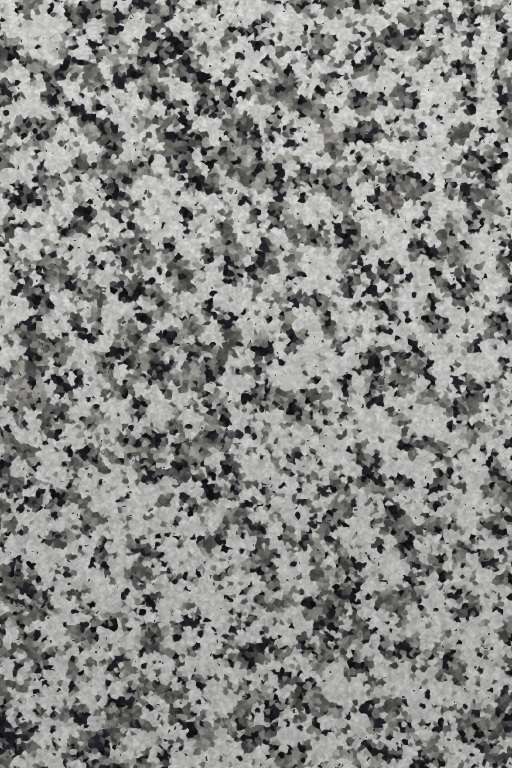
Give the GLSL for this texture, as a Shadertoy shader.

```glsl
const vec3 FELDSPAR = vec3(0.735, 0.74, 0.728);
const vec3 QUARTZ_DARK = vec3(0.25, 0.25, 0.245);
const vec3 QUARTZ_LIGHT = vec3(0.61, 0.605, 0.585);
const vec3 BIOTITE = vec3(0.065, 0.067, 0.077);
const vec3 RUST = vec3(0.60, 0.53, 0.42);

float hash(vec2 p) {
    return fract(sin(dot(p, vec2(127.1, 311.7))) * 43758.5453);
}

vec2 hash2(vec2 p) {
    return vec2(hash(p), hash(p + 57.3));
}

float noise(vec2 p) {
    vec2 i = floor(p), f = fract(p);
    f = f * f * (3.0 - 2.0 * f);
    return mix(mix(hash(i), hash(i + vec2(1, 0)), f.x),
               mix(hash(i + vec2(0, 1)), hash(i + vec2(1, 1)), f.x), f.y);
}

vec2 rotate(vec2 p, float angle) {
    float c = cos(angle), s = sin(angle);
    return vec2(c * p.x - s * p.y, s * p.x + c * p.y);
}

vec2 warp(vec2 p, float frequency, float amount) {
    vec2 q = p * frequency;
    return p + amount * (vec2(noise(q), noise(q + 31.7)) - 0.5);
}

// Pale crystals with ragged outlines
float feldsparField(vec2 p) {
    vec2 q = warp(p, 36.0, 0.02);
    return 0.54 * noise(rotate(q, 0.6) * 30.0)
         + 0.46 * noise(rotate(q, 1.9) * 60.0 + 9.0);
}

// Colour of one mineral grain, chosen from its centre and random id
vec3 grainColor(vec2 centre, vec2 id) {
    float pick = hash(id + 11.0);
    float tone = hash(id + 23.0);
    float pale = feldsparField(centre) + 0.16 * (pick - 0.5);
    float cluster = noise(rotate(centre, 1.1) * 66.0 + 70.0) + 0.6 * (tone - 0.5);
    float shade = 0.5 * hash(id + 37.0) + 0.5 * noise(centre * 50.0 + 20.0);
    vec3 quartz = mix(QUARTZ_DARK, QUARTZ_LIGHT, smoothstep(0.1, 0.9, shade));
    vec3 color = cluster > 0.68 ? BIOTITE * (0.8 + 1.6 * hash(id + 47.0)) : quartz;
    if (pale > 0.475) {
        color = FELDSPAR * (0.93 + 0.13 * tone);
        if (hash(id + 41.0) > 0.92) color = mix(QUARTZ_DARK, QUARTZ_LIGHT, pick);
        if (hash(id + 53.0) > 0.965) color = BIOTITE * 1.5;
    }
    return hash(id + 67.0) > 0.9985 ? RUST : color;
}

// Voronoi grains blended softly along their borders
vec3 grains(vec2 p, float scale, float sharpness) {
    vec2 q = p * scale, cell = floor(q);
    vec3 sum = vec3(0.0);
    float total = 0.0;
    for (int y = -1; y <= 1; y++) {
        for (int x = -1; x <= 1; x++) {
            vec2 id = cell + vec2(x, y);
            vec2 centre = id + hash2(id);
            float weight = exp(-sharpness * length(q - centre));
            sum += weight * grainColor(centre / scale, id);
            total += weight;
        }
    }
    return sum / total;
}

// Sparse small dark flecks
float flecks(vec2 p, float scale, float density) {
    vec2 q = p * scale, id = floor(q);
    vec2 centre = 0.38 + 0.24 * hash2(id + 5.0);
    float radius = mix(0.08, 0.25, hash(id + 83.0));
    float present = step(1.0 - density, hash(id + 91.0));
    return present * (1.0 - smoothstep(radius - 0.08, radius + 0.13, length(fract(q) - centre)));
}

void mainImage(out vec4 fragColor, in vec2 fragCoord) {
    vec2 p = fragCoord / iResolution.x;
    float height = fragCoord.y / iResolution.y;

    // Mineral grains with irregular edges
    vec2 bent = warp(p, 150.0, 0.007);
    vec3 color = grains(bent, 112.0, 9.5);
    color = mix(color, BIOTITE * 2.0, 0.8 * flecks(rotate(bent, 0.4), 100.0, 0.07));

    // Fine surface mottling
    float mottle = 0.6 * noise(p * 240.0) + 0.4 * noise(rotate(p, 0.8) * 110.0);
    color *= 1.0 + 0.24 * (mottle - 0.5);

    // Light fading towards the lower edge
    color *= mix(0.92, 1.06, smoothstep(0.0, 1.0, height));
    fragColor = vec4(color, 1.0);
}
```
